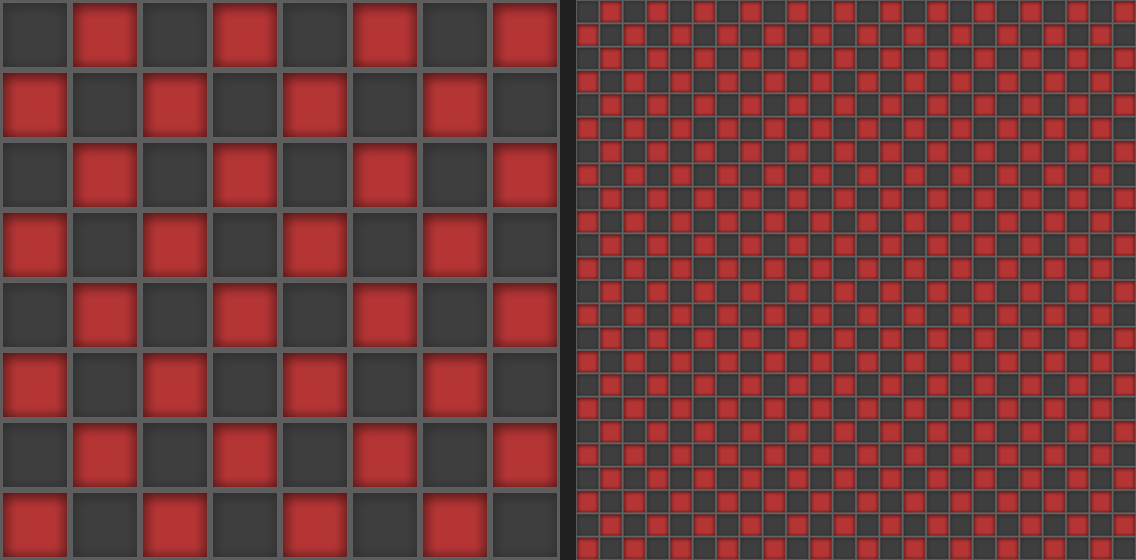
Left: one tile. Right: repeated 3 by 3.
Give the GLSL for this pattern, as a Shadertoy shader.

```glsl
// An 8 by 8 checkerboard of red and charcoal panels sunk into a grey grid.
// Each panel is a box in a repeated cell; soft ramps from its four sides
// form an inset shadow that is deepest along the top.

// Light reaching the panel floor, with p running from 0 to 1 across it.
float insetLight(vec2 p) {
    vec2 fromLow = smoothstep(vec2(-0.19, -0.20), vec2(0.25, 0.20), p);
    vec2 fromHigh = smoothstep(vec2(-0.20, -0.15), vec2(0.23, 0.27), 1.0 - p);
    return fromLow.x * fromLow.y * fromHigh.x * fromHigh.y;
}

void mainImage(out vec4 fragColor, in vec2 fragCoord) {
    const float halfLine = 0.039;
    vec2 grid = 8.0 * fragCoord / iResolution.xy;
    vec2 cell = floor(grid);
    vec2 local = fract(grid);
    float pixel = 8.0 / min(iResolution.x, iResolution.y);

    // Checkerboard panels under the shadow, which is fainter on charcoal
    float isRed = 1.0 - mod(cell.x + cell.y, 2.0);
    vec3 panel = mix(vec3(0.245), vec3(0.71, 0.208, 0.208), isRed);
    float shadow = 1.0 - insetLight((local - halfLine) / (1.0 - 2.0 * halfLine));
    panel *= 1.0 - mix(0.27, 0.61, isRed) * shadow;

    // Grey bars with a thin paler rim beside each panel
    vec2 toSide = min(local, 1.0 - local);
    float inside = min(toSide.x, toSide.y) - halfLine;
    float rim = smoothstep(-0.012 - 0.5 * pixel, -0.012 + 0.5 * pixel, inside);
    vec3 bar = mix(vec3(0.365), vec3(0.41), rim);

    float panelMask = smoothstep(-0.5 * pixel, 0.5 * pixel, inside);
    fragColor = vec4(mix(bar, panel, panelMask), 1.0);
}
```
